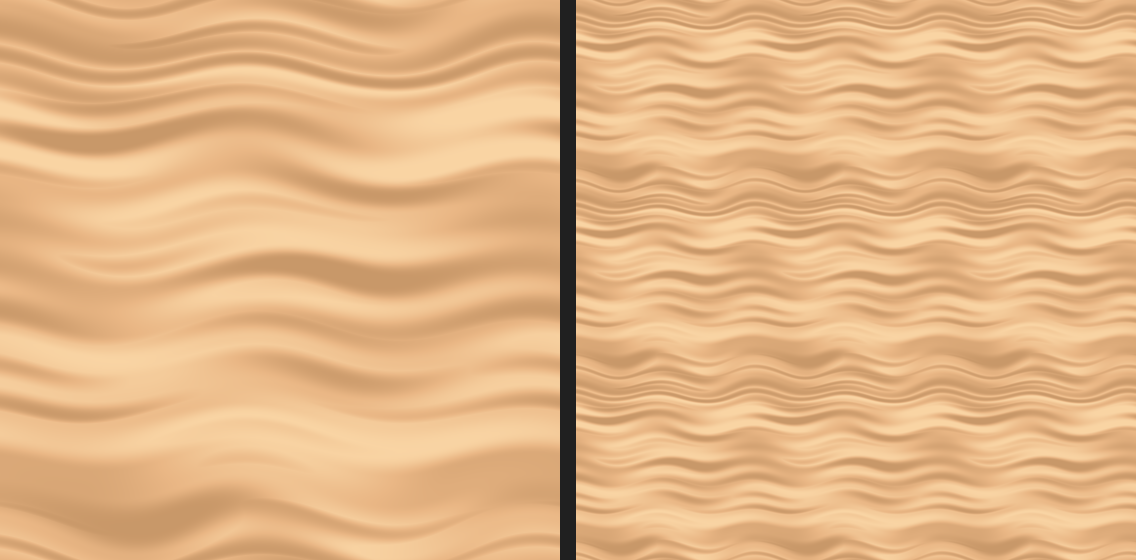
Left, the tile; right, the same tile 3 across and 3 down.
This texture is drawn by a Shadertoy shader. Its source:

```glsl
// Wind-rippled sand: soft, wavy ridges that run sideways, fork and fade out.
// Two stacks of rows, each with its own wrapped noise along x, are bent by
// a shared swell, joined by a minimum and coloured by a ramp. It tiles.

#define ROWS 24.0        // coarse rows over the height, even: light and dark
#define FINE_ROWS 30.0   // rows of the creasing layer, even
#define ROW_CELLS 3.0    // noise cells along each row
#define SWELL 0.021      // height of the regular sideways wave
#define DRIFT 0.050      // height of the irregular bending
#define SQUEEZE 0.022    // uneven spacing of the ridges
#define REGULARITY 0.19  // how strictly light and dark rows alternate
#define VARIATION 0.95   // strength of the random fading
#define SHADOW vec3(0.785, 0.595, 0.410)
#define SAND   vec3(0.915, 0.715, 0.520)
#define GLOW   vec3(0.975, 0.830, 0.640)

const float TAU = 6.2831853;

float hash(vec2 p) {
    return fract(sin(dot(p, vec2(127.1, 311.7))) * 43758.5453);
}

vec2 ease(vec2 t) {
    return t * t * t * (t * (t * 6.0 - 15.0) + 10.0);
}

// Value noise over the unit square that wraps after the given cells.
float wrappedNoise(vec2 uv, vec2 cells, float seed) {
    vec2 p = uv * cells;
    vec2 i = floor(p);
    vec2 t = ease(p - i);
    vec2 a = mod(i, cells);
    vec2 b = mod(i + 1.0, cells);
    float low = mix(hash(a + seed), hash(vec2(b.x, a.y) + seed), t.x);
    float high = mix(hash(vec2(a.x, b.y) + seed), hash(b + seed), t.x);
    return mix(low, high, t.y);
}

// Brightness along one row: alternating base plus shifted noise in x.
float rowHeight(float x, float row, float rows, float seed) {
    row = mod(row, rows);
    float p = x * ROW_CELLS + ROW_CELLS * hash(vec2(row, seed));
    float i = floor(p);
    float t = smoothstep(0.0, 1.0, p - i);
    float a = hash(vec2(mod(i, ROW_CELLS) + seed, row + 17.0));
    float b = hash(vec2(mod(i + 1.0, ROW_CELLS) + seed, row + 17.0));
    float side = mod(row, 2.0) * 2.0 - 1.0;
    return 0.5 + side * REGULARITY + (mix(a, b, t) - 0.5) * VARIATION;
}

// Smooth blend between neighbouring rows.
float ripples(vec2 uv, float rows, float seed) {
    float y = uv.y * rows;
    float row = floor(y);
    float t = smoothstep(0.0, 1.0, y - row);
    return mix(rowHeight(uv.x, row, rows, seed),
               rowHeight(uv.x, row + 1.0, rows, seed), t);
}

void mainImage(out vec4 fragColor, in vec2 fragCoord) {
    vec2 uv = fragCoord / iResolution.xy;

    // Swell with two crests over the width, bent by slow noise
    float bend = SWELL * cos(2.0 * TAU * (uv.x - 0.45));
    bend += DRIFT * (wrappedNoise(uv, vec2(3.0, 4.0), 5.0) - 0.5);
    bend += SQUEEZE * (wrappedNoise(uv, vec2(3.0, 9.0), 23.0) - 0.5);
    vec2 sand = vec2(uv.x, uv.y - bend);

    // The fine layer leans differently, so it meets the first in creases
    float lean = 0.04 * (wrappedNoise(uv, vec2(2.0, 3.0), 41.0) - 0.5);
    float broad = ripples(sand, ROWS, 3.0);
    float crease = ripples(sand + vec2(0.0, lean), FINE_ROWS, 61.0) + 0.24;
    float light = smoothstep(0.02, 0.90, min(broad, crease));

    // Shadow to sand to sunlit crest
    vec3 color = mix(SHADOW, SAND, clamp(light * 2.0, 0.0, 1.0));
    color = mix(color, GLOW, clamp(light * 2.0 - 1.0, 0.0, 1.0));
    fragColor = vec4(color, 1.0);
}
```
